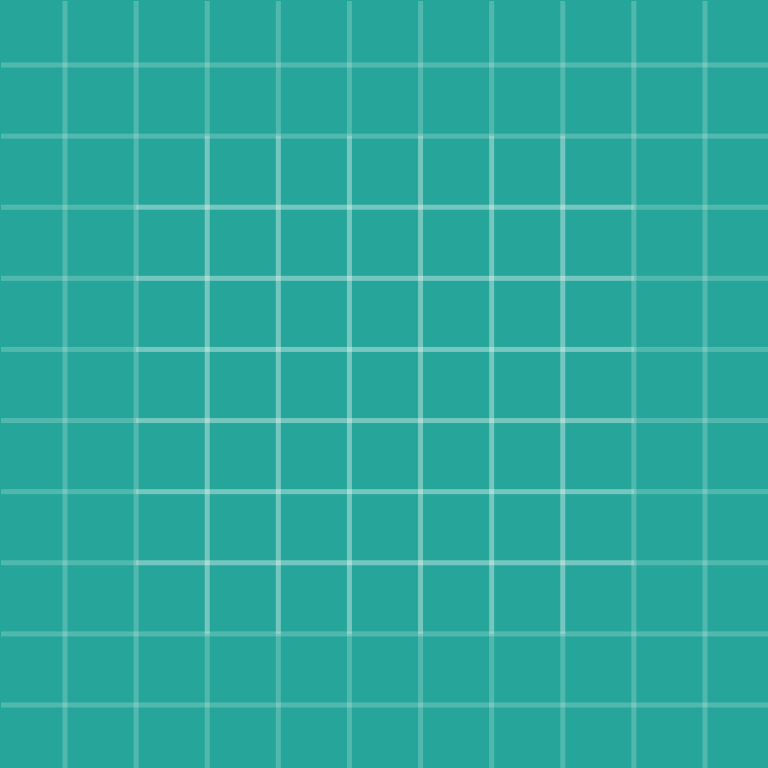
Reproduce this pattern procedurally as a Shadertoy shader.

```glsl
// Antialiased coverage of the region where signed distance d is negative
float coverage(float d, float pixel) {
    return clamp(0.5 - d / pixel, 0.0, 1.0);
}

// Opacity of the rules crossing one axis; along runs the length of each rule
float ruleOpacity(float across, float along, float pixel) {
    float distToRule = abs(mod(across - 4.0, 10.0) - 5.0);
    float rule = coverage(distToRule - 0.35, pixel);

    // Outer rules span the tile, inner rules a centred square
    float outer = rule * coverage(-along, pixel);
    float inner = rule * coverage(abs(along - 54.0) - 35.0, pixel)
                * step(abs(across - 54.0), 30.0);
    return 1.0 - (1.0 - 0.2 * outer) * (1.0 - 0.2 * inner);
}

void mainImage(out vec4 fragColor, in vec2 fragCoord) {
    // Tile of 108 units, measured from the upper left
    float pixel = 108.0 / iResolution.y;
    vec2 p = vec2(fragCoord.x, iResolution.y - fragCoord.y) * pixel - 0.14;

    // Translucent white rules layered over teal
    vec3 color = vec3(0.149, 0.651, 0.604);
    color = mix(color, vec3(1.0), ruleOpacity(p.x, p.y, pixel));
    color = mix(color, vec3(1.0), ruleOpacity(p.y, p.x, pixel));

    fragColor = vec4(color, 1.0);
}
```
